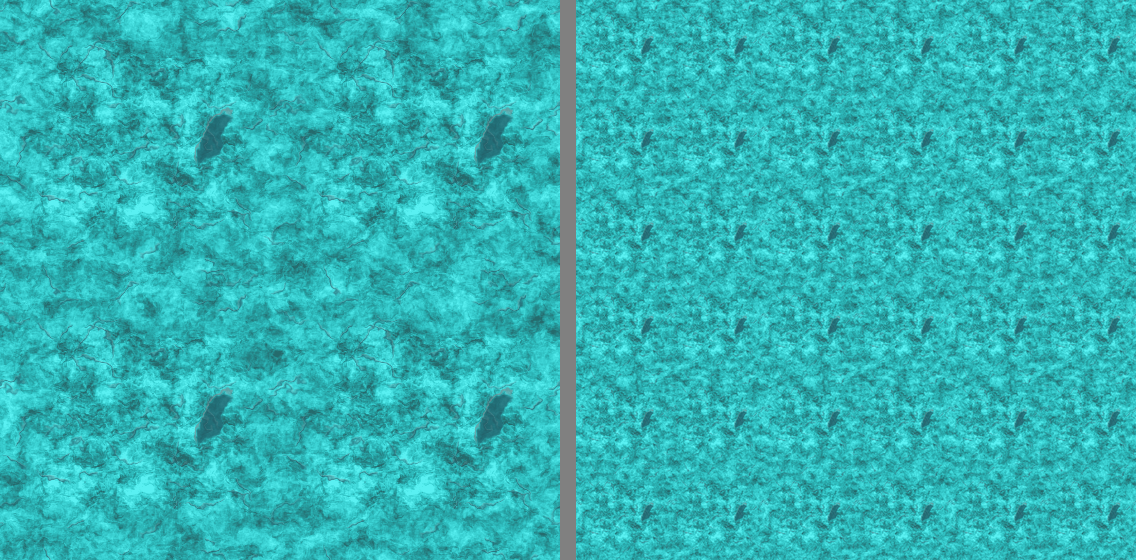
Left, the tile; right, the same tile 3 across and 3 down.
A Shadertoy shader for this texture:

```glsl
// Turquoise mineral surface: mottled clouds, dark pockets and short mauve veins in a 2 by 2 tiling.
#define REPEATS 2.0
#define DEEP vec3(0.145, 0.46, 0.47)
#define BRIGHT vec3(0.28, 0.88, 0.885)
#define HOLLOW vec3(0.13, 0.38, 0.42)
#define VEIN_DARK vec3(0.15, 0.36, 0.41)
#define VEIN_PALE vec3(0.44, 0.58, 0.60)
#define VEIN_WIDTH 0.0027
#define BASE_TONE 0.66
#define CLOUD_CONTRAST 0.78
#define GRAIN 0.32
#define VARIATION 0.85

const float TAU = 6.2831853;
const int VEINS = 64;

float hash(vec2 p, float seed) {
    return fract(sin(dot(p, vec2(127.1, 311.7)) + seed * 74.7) * 43758.5);
}

// Dot product of a wrapped lattice gradient and the offset to its corner
float corner(vec2 cell, vec2 offset, vec2 period, float seed) {
    cell -= period * floor((cell + 0.5) / period);
    float angle = TAU * hash(cell, seed);
    return dot(vec2(cos(angle), sin(angle)), offset);
}

// Gradient noise that wraps after a whole number of cells
float noise(vec2 p, vec2 period, float seed) {
    vec2 i = floor(p), f = p - i, e = vec2(1.0, 0.0);
    vec2 u = f * f * f * (f * (f * 6.0 - 15.0) + 10.0);
    float low = mix(corner(i, f, period, seed), corner(i + e, f - e, period, seed), u.x);
    float high = mix(corner(i + e.yx, f - e.yx, period, seed), corner(i + 1.0, f - 1.0, period, seed), u.x);
    return mix(low, high, u.y);
}

float fbm(vec2 p, vec2 freq, int octaves, float gain, float seed) {
    float sum = 0.0, amp = 1.0;
    for (int i = 0; i < octaves; i++) {
        sum += amp * noise(p * freq, freq, seed + float(i));
        freq *= 2.0;
        amp *= gain;
    }
    return sum;
}

// Clouds, crisp folds, torn dark pockets and grain; scale sets the repeat length
float mottle(vec2 p, vec2 bend, float scale, float seed) {
    vec2 q = p + 0.03 * bend / scale;
    float tone = CLOUD_CONTRAST * fbm(q, scale * vec2(7, 9), 5, 0.75, seed + 21.0);
    float ramp = fract(2.2 * fbm(q, scale * vec2(9, 11), 3, 0.6, seed + 41.0));
    tone += 0.22 * (ramp - smoothstep(0.9, 1.0, ramp) - 0.45);
    float pocket = fbm(q, scale * vec2(11, 15), 4, 0.7, seed + 51.0);
    tone -= 0.3 * smoothstep(0.2, 0.4, pocket);
    return tone + GRAIN * fbm(p, scale * vec2(37, 41), 3, 0.9, seed + 71.0);
}

// Shortest offset from a centre inside a wrapping unit cell
vec2 wrapFrom(vec2 p, vec2 centre) {
    return fract(p - centre + 0.5) - 0.5;
}

float blob(vec2 offset, vec2 size) {
    return exp(-dot(offset / size, offset / size));
}

// Short bowed strokes: x is the dark line, y its pale companion
vec2 veins(vec2 p, float pixel) {
    vec2 cover = vec2(0.0);
    for (int i = 0; i < VEINS; i++) {
        vec2 key = vec2(i, 17);
        vec2 d = wrapFrom(p, vec2(hash(key, 1.0), hash(key, 2.0)));
        float angle = 2.0 * (hash(key, 3.0) - 0.5);
        float reach = mix(0.025, 0.09, pow(hash(key, 4.0), 2.0));
        vec2 local = vec2(dot(d, vec2(cos(angle), sin(angle))), dot(d, vec2(-sin(angle), cos(angle))));
        float t = local.x / reach;
        float across = local.y - reach * (hash(key, 5.0) - 0.5) * 1.3 * t * t;
        float fade = smoothstep(1.0, 0.6, abs(t)) * mix(0.5, 1.0, hash(key, 6.0));
        vec2 dist = abs(vec2(across, across - 1.8 * VEIN_WIDTH));
        vec2 width = VEIN_WIDTH * vec2(1.0, 0.5);
        cover = max(cover, fade * (1.0 - smoothstep(width - pixel, width + pixel, dist)));
    }
    return cover;
}

void mainImage(out vec4 fragColor, in vec2 fragCoord) {
    vec2 uv = fragCoord / iResolution.xy;
    vec2 p = uv * REPEATS;
    vec2 id = mod(floor(p), REPEATS);
    float pixel = REPEATS / iResolution.y;
    vec2 bend = vec2(fbm(p, vec2(8, 9), 4, 0.6, 1.0), fbm(p, vec2(8, 9), 4, 0.6, 11.0));

    // Cell cores repeat; softer strips along the joins differ across the canvas
    vec2 join = 1.0 - smoothstep(vec2(0.03, 0.07), vec2(0.17, 0.22), abs(wrapFrom(p + 0.1 * bend, vec2(0.0))));
    float unique = VARIATION * max(join.x, join.y);
    float tone = mix(mottle(p, bend, 1.0, 0.0), mottle(uv, bend, REPEATS, 200.0), unique);
    tone = BASE_TONE + tone * mix(1.05, 0.9, unique);

    // Pale pools, one per repeat and one along the canvas side
    float pool = blob(wrapFrom(p + 0.12 * bend, vec2(0.31, 0.29)), vec2(0.09, 0.06));
    tone += 0.4 * pool * (1.0 - 0.8 * id.x * id.y);
    tone += 0.25 * blob(vec2(wrapFrom(uv, vec2(0)).x, 0.5 * wrapFrom(p, vec2(0.55)).y), vec2(0.05, 0.09));

    // Small dark specks
    for (int i = 0; i < 9; i++) {
        vec2 spot = vec2(hash(vec2(i, 3), 1.0), hash(vec2(i, 8), 2.0));
        tone -= 0.4 * blob(wrapFrom(p + 0.02 * bend, spot), vec2(mix(0.01, 0.02, hash(vec2(i, 5), 3.0))));
    }

    // Tone to colour: red lags behind green and blue
    tone = clamp(tone - 0.3 * max(tone - 0.8, 0.0), -0.1, 1.15);
    vec3 color = mix(DEEP, BRIGHT, vec3(pow(max(tone, 0.0), 3.0), tone, tone));

    // Leaning dark hollow with a pale rim on its upper left
    vec2 d = wrapFrom(p + 0.04 * bend, vec2(0.77, 0.51));
    vec2 local = vec2(dot(d, vec2(0.89, -0.45)), dot(d, vec2(0.45, 0.89)));
    float radius = length(local / vec2(0.042, 0.09));
    color = mix(color, HOLLOW, 0.8 * (1.0 - smoothstep(0.8, 1.1, radius)));
    float rim = 1.0 - smoothstep(0.03, 0.03 + 25.0 * pixel, abs(radius - 1.1));
    color = mix(color, VEIN_PALE, 0.7 * rim * smoothstep(0.02, -0.02, local.x - 0.3 * local.y));

    // Veins, dark with a pale edge
    vec2 vein = veins(p + 0.04 * bend, pixel);
    color = mix(color, VEIN_DARK, 0.75 * vein.x);
    color = mix(color, VEIN_PALE, 0.65 * vein.y);

    fragColor = vec4(clamp(color, 0.0, 1.0), 1.0);
}
```
